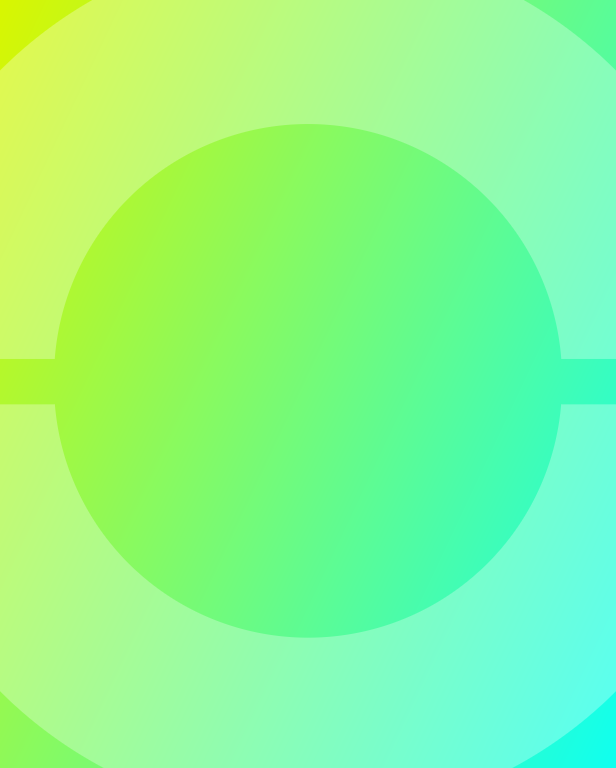
This background is drawn by a WebGL 1 fragment shader. Its source:

```glsl
precision highp float;
// A diagonal lime-to-cyan gradient under two translucent white half rings.
// Each half ring is an annulus cut by a horizontal line, drawn from signed
// distances; a plain band of gradient stays visible between the halves.

uniform vec2 u_resolution;

// Lengths are in canvas heights, measured from the lower left.
#define INNER_RADIUS 0.3307
#define OUTER_RADIUS 0.5667
#define UPPER_CENTER 0.5078
#define LOWER_CENTER 0.5004
#define UPPER_CUT    0.5326
#define LOWER_CUT    0.4735
#define VEIL_OPACITY 0.295
#define GRADIENT_MIX vec2(0.63, 0.37)
#define LIME vec3(0.85, 0.965, 0.0)
#define CYAN vec3(0.06, 1.0, 0.94)

// Signed distance to a full ring around the origin, negative inside.
float ringDistance(vec2 p) {
  float r = length(p);
  return max(INNER_RADIUS - r, r - OUTER_RADIUS);
}

// Coverage of a shape with an edge one pixel wide.
float coverage(float dist, float pixel) {
  return clamp(0.5 - dist / pixel, 0.0, 1.0);
}

void main() {
  vec2 uv = gl_FragCoord.xy / u_resolution;
  float pixel = 1.0 / u_resolution.y;
  vec2 p = vec2(gl_FragCoord.x - 0.5 * u_resolution.x, gl_FragCoord.y) * pixel;

  // Background: runs from the upper left to the lower right corner.
  float t = dot(vec2(uv.x, 1.0 - uv.y), GRADIENT_MIX);
  vec3 color = mix(LIME, CYAN, t);

  // Half rings above and below the open band.
  float upper = max(ringDistance(p - vec2(0.0, UPPER_CENTER)), UPPER_CUT - p.y);
  float lower = max(ringDistance(p - vec2(0.0, LOWER_CENTER)), p.y - LOWER_CUT);
  float veil = coverage(min(upper, lower), pixel);
  color = mix(color, vec3(1.0), VEIL_OPACITY * veil);

  gl_FragColor = vec4(color, 1.0);
}
```
